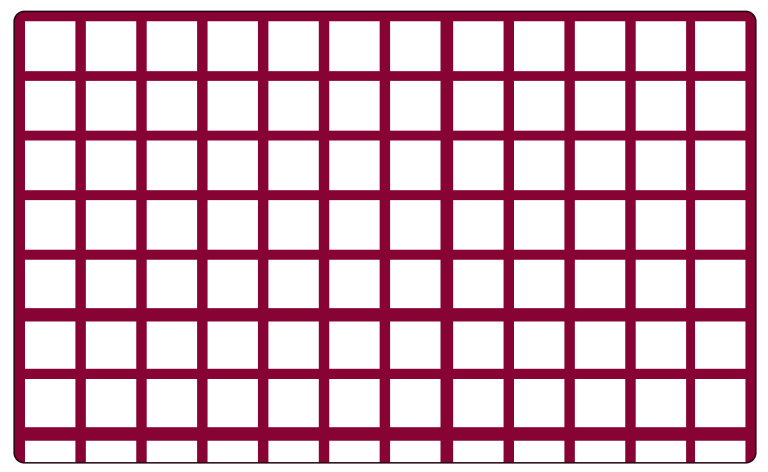
Write a WebGL 2 fragment shader that draws this pattern.

```glsl
#version 300 es
precision highp float;
// A rounded crimson lattice of 12 by 8 white windows, the last row cut off by the lower rim.

uniform vec2 u_resolution;
out vec4 outColor;

// Signed distance to a rounded box centred on the origin
float roundedBox(vec2 p, vec2 halfSize, float radius) {
    vec2 q = abs(p) - halfSize + radius;
    return length(max(q, 0.0)) + min(max(q.x, q.y), 0.0) - radius;
}

// Smoothed coverage of the span from start to end
float span(float x, float start, float end, float blur) {
    return clamp((x - start) / blur + 0.5, 0.0, 1.0)
         * clamp((end - x) / blur + 0.5, 0.0, 1.0);
}

void main() {
    // Canvas units: 768 wide and 471 high, with y running down
    vec2 uv = gl_FragCoord.xy / u_resolution;
    vec2 p = vec2(uv.x, 1.0 - uv.y) * vec2(768.0, 471.0);
    float blur = max(768.0 / u_resolution.x, 471.0 / u_resolution.y);

    vec3 white = vec3(1.0);
    vec3 crimson = vec3(0.53, 0.01, 0.20);
    vec3 rimColor = vec3(0.14, 0.02, 0.06);

    // Index of the nearest window
    vec2 cell = floor((p - vec2(19.8, 15.8)) / vec2(60.85, 59.5));
    cell = clamp(cell, vec2(0.0), vec2(11.0, 7.0));

    // Uneven spacing: the right-hand columns drift, and some lower bars are thicker
    float drift = cell.x < 6.5 ? 0.0 : (cell.x < 10.5 ? 2.2 : 0.7);
    float left = 25.0 + 60.85 * cell.x + drift;
    float oddLow = step(4.5, cell.y) * mod(cell.y, 2.0);
    float evenLow = step(3.5, cell.y) * (1.0 - mod(cell.y, 2.0));
    float top = 21.2 + 59.5 * cell.y + 2.1 * oddLow;
    float bottom = 71.0 + 59.4 * cell.y - 1.1 * evenLow;

    // Windows cut into the lattice
    float window = span(p.x, left, left + 50.4, blur) * span(p.y, top, bottom, blur);
    vec3 color = mix(crimson, white, window);

    // Thin dark rim, then the white surround
    float plate = roundedBox(p - vec2(385.0, 236.6), vec2(371.6, 226.0), 11.0);
    color = mix(color, rimColor, clamp((plate + 1.5) / blur + 0.5, 0.0, 1.0));
    color = mix(color, white, clamp(plate / blur + 0.5, 0.0, 1.0));

    outColor = vec4(color, 1.0);
}
```
